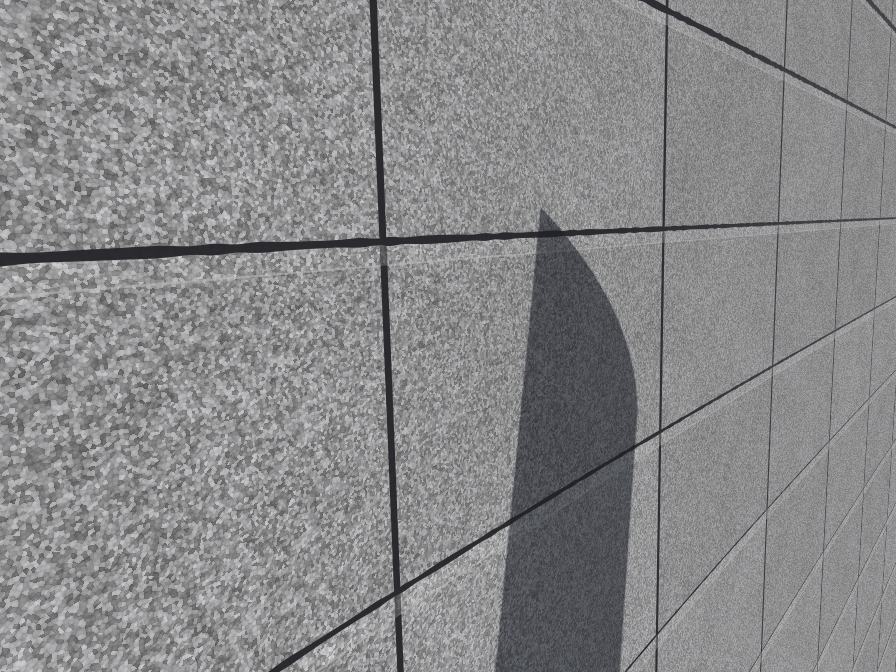
Reproduce this texture procedurally as a WebGL 1 fragment shader.

```glsl
precision highp float;
// Granite cladding seen in steep perspective: a grid of large slabs with dark
// joints and a pale chamfer under each row, crossed by a leaning blade shadow.
// Canvas points are projected to slab units; grain is cellular noise in the slabs.
uniform vec2 u_resolution;

vec2 hash2(vec2 p) {
    p = mod(p, 1013.0);
    vec2 k = vec2(dot(p, vec2(12.99, 78.23)), dot(p, vec2(39.35, 11.14)));
    return fract(sin(k) * 4375.85);
}

// Tone of the nearest crystal, darkened slightly away from its centre.
float crystals(vec2 p) {
    vec2 cell = floor(p);
    float nearest = 9.0;
    float tone = 0.0;
    for (int j = -1; j <= 1; j++) {
        for (int i = -1; i <= 1; i++) {
            vec2 id = cell + vec2(float(i), float(j));
            vec2 seed = hash2(id);
            float dist = length(id + seed - p);
            if (dist < nearest) {
                nearest = dist;
                tone = fract(seed.x * 7.3 + seed.y * 3.1);
            }
        }
    }
    return tone - 0.35 * nearest - 0.33;
}

float mottling(vec2 p) {
    return sin(p.x * 9.0 + 2.0 * sin(p.y * 4.0)) * 0.5
         + sin(p.x * 23.0 + 1.7 * sin(p.y * 7.0 + p.x * 5.0)) * 0.3
         + sin(p.y * 13.0 + 3.0 * sin(p.x * 6.0)) * 0.3;
}

// Coverage of a line of given half width.
float stroke(float dist, float halfWidth, float pixel) {
    return clamp((halfWidth - abs(dist)) / pixel + 0.5, 0.0, 1.0);
}

// Blade shadow: straight left edge, curved right edge, t measured below the tip.
float bladeShadow(vec2 p, float pixel) {
    float t = p.y - 0.307;
    float bend = clamp(t, 0.0, 0.306);
    float left = 0.804 - 0.098 * t;
    float right = 0.804 + 0.95 * bend - 1.555 * bend * bend
                - 0.068 * max(t - 0.306, 0.0);
    float inside = min(min(p.x - left, right - p.x), t);
    return smoothstep(-0.5, 1.0, inside / max(pixel, 0.0025));
}

void main() {
    // Canvas heights, with y running down from the top edge.
    vec2 p = gl_FragCoord.xy / u_resolution.y;
    p.y = 1.0 - p.y;
    float pixel = 1.0 / u_resolution.y;

    // Perspective: straighten the uprights, then divide by nearness.
    float x = 0.868 + (p.x - 0.868) / (1.0 - 0.1365 * (p.y - 0.347));
    float near = max(1.5625 - x, 0.05);
    float slope = (p.y - 0.314) / near;
    float rise = slope - 0.046;
    float rowHeight = rise < 0.0 ? 0.565 : 0.525;
    vec2 wall = vec2((1.0 / near - 1.007) / 0.7315, rise / rowHeight);
    vec2 slab = floor(wall);
    vec2 joint = floor(wall + 0.5);
    vec2 canvasScale = vec2(near * near * 0.7315,
                            near * rowHeight / length(vec2(1.0, slope)));
    vec2 offset = (wall - joint) * canvasScale;

    // Granite, losing contrast as the crystals shrink with distance.
    float contrast = mix(0.35, 1.0, smoothstep(0.2, 1.3, near));
    float grain = crystals(wall * vec2(200.0, 120.0)) * 0.30
                + crystals(wall * vec2(75.0, 48.0) + 31.0) * 0.10;
    float tone = 0.555 + grain * contrast
               + 0.013 * mottling(wall + slab * 2.7)
               + 0.03 * (hash2(slab + 17.0).x - 0.5)
               + 0.02 * smoothstep(0.0, 1.0, p.y) - 0.01;
    vec3 color = tone * vec3(0.998, 1.0, 1.008);

    // Chamfer below each row joint, ending in a thin bright arris.
    float drop = (wall.y - slab.y - 0.068) * canvasScale.y;
    float chamfer = clamp(0.5 - drop / pixel, 0.0, 1.0);
    color += 0.045 * chamfer;
    float arris = stroke(drop, 0.0013 * near, pixel);
    color = mix(color, vec3(0.72, 0.72, 0.70), arris * 0.6);

    // Recessed joints: row joints thin out toward the lower rows.
    float ragged = 1.0 + 0.15 * sin(wall.x * 61.0 + 2.0 * sin(wall.x * 23.0));
    float rowWidth = max(0.006 - 0.002 * joint.y, 0.0012) * near * ragged;
    float rowJoint = stroke(offset.y, rowWidth, pixel);
    float columnJoint = stroke(offset.x, 0.0072 * canvasScale.x, pixel);
    columnJoint *= 1.0 - 0.4 * chamfer;
    float dark = max(rowJoint, columnJoint) * mix(0.7, 0.97, smoothstep(0.2, 0.7, near));

    vec3 shade = mix(vec3(1.0), vec3(0.53, 0.545, 0.575), bladeShadow(p, pixel));
    color = mix(color * shade, vec3(0.15, 0.15, 0.17) * mix(vec3(1.0), shade, 0.3), dark);
    gl_FragColor = vec4(clamp(color, 0.0, 1.0), 1.0);
}
```
